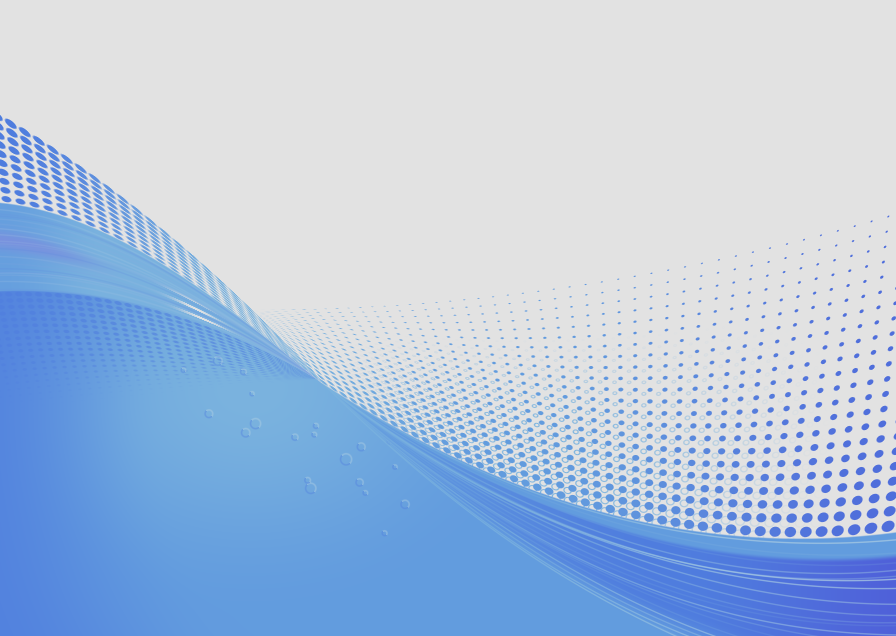
Write a WebGL 1 fragment shader that draws this background.

```glsl
precision highp float;
// A twisted blue ribbon crosses a pale backdrop, with halftone meshes around it.
// Polynomial curves bound each region; dots live in curve-aligned cells, while
// looped strands and bubbles add the fine detail.

#define PAPER vec3(0.887)
#define PALE vec3(0.72, 0.83, 0.89)
#define LIGHT vec3(0.48, 0.70, 0.87)
#define MID vec3(0.385, 0.61, 0.87)
#define DEEP vec3(0.31, 0.49, 0.87)
#define INDIGO vec3(0.31, 0.37, 0.85)
#define KNOT vec2(0.358, 0.399)
#define ROWS 22.0
#define STRANDS 20
#define BUBBLES 20

uniform vec2 u_resolution;

float hash(float n) {
  n = fract(n * 0.1031);
  n *= n + 33.33;
  return fract(n * (n + n));
}

// Upper edge of the ribbon, on either side of the knot
float crest(float x) {
  float t = x - KNOT.x;
  float left = 0.681 - x * (0.128 + x * (2.607 - 2.135 * x));
  float right = KNOT.y - t * (0.92 - 0.86 * t);
  return t < 0.0 ? left : right;
}

// Lower edge of the ribbon
float hem(float x) {
  float t = x - KNOT.x;
  float left = 0.542 + x * (0.057 - 1.27 * x);
  float right = KNOT.y - t * (1.4 - 0.95 * t);
  return t < 0.0 ? left : right;
}

// Coverage of a dot; radius is a fraction of its cell, lean undoes the row slope
float dots(vec2 cell, vec2 size, float lean, float radius, float pixel) {
  vec2 d = fract(cell) - 0.5;
  d.y += lean * d.x * size.x / size.y;
  float edge = pixel / max(min(size.x, size.y), 0.0005);
  return clamp(0.5 + (radius - length(d)) / edge, 0.0, 1.0);
}

float inside(float v) {
  return step(0.0, v) * step(v, 1.0);
}

// Body colour: a glow under the knot, deeper blue to the left
vec3 bodyColor(vec2 uv) {
  float glow = 1.0 - smoothstep(0.0, 0.36, length((uv - vec2(0.28, 0.39)) * vec2(1.1, 1.0)));
  float shade = smoothstep(0.22, 0.46, length((uv - vec2(0.4, 0.33)) * vec2(1.0, 0.6)));
  shade *= 1.0 - smoothstep(0.15, 0.4, uv.x);
  return mix(mix(MID, LIGHT, glow), DEEP, shade * 0.85);
}

void main() {
  vec2 uv = gl_FragCoord.xy / u_resolution;
  float aspect = u_resolution.x / u_resolution.y;
  float pixel = 1.0 / u_resolution.y;
  float x = uv.x;
  float top = crest(x);
  float low = hem(x);
  float leftSide = 1.0 - step(KNOT.x, x);
  float slope = (crest(x + 0.002) - crest(x - 0.002)) / (0.004 * aspect);
  float steep = sqrt(1.0 + slope * slope);
  vec3 color = PAPER;

  // Right mesh: leaning columns that fan out of the knot
  float q = x - 0.4;
  float span = 0.52 + q * (0.09 + 0.28 * q) - top;
  float v = (uv.y - top) / span;
  float u = x - v * mix(-0.07, 0.04, smoothstep(0.3, 1.0, x));
  vec2 cell = vec2(u * (115.0 - 32.0 * u), v * ROWS);
  vec2 size = vec2(aspect / (115.0 - 64.0 * x), span / ROWS);
  float lean = slope * (1.0 - v) * 0.7 * smoothstep(0.36, 0.6, x) * (1.0 - smoothstep(0.7, 0.9, x));
  float radius = mix(0.4, 0.05, pow(clamp(v, 0.0, 1.0), 0.65));
  float fan = inside(v) * smoothstep(0.26, 0.36, x);
  vec2 shifted = cell + vec2(0.42, 0.35);
  float ring = dots(shifted, size, lean, radius, pixel) - dots(shifted, size, lean, radius - 0.1, pixel);
  float ringFade = smoothstep(0.36, 0.5, x) * (1.0 - smoothstep(0.6, 0.95, x));
  color = mix(color, LIGHT, fan * ring * ringFade * (1.0 - smoothstep(0.3, 0.8, v)));
  vec3 ink = mix(mix(LIGHT, MID, smoothstep(0.3, 0.55, x)), mix(DEEP, INDIGO, 0.5), smoothstep(0.6, 1.0, x));
  color = mix(color, ink, fan * dots(cell, size, lean, radius, pixel));

  // Upper left mesh: dots squeezed into streaks toward the knot
  span = max(0.822 - x * (0.83 + 0.95 * x) - top, 0.001);
  v = (uv.y - top) / span;
  size = vec2(aspect / 64.0, span / 10.0);
  float streaks = dots(vec2((x + v * 0.012) * 64.0, v * 10.0), size, 0.0, mix(0.34, 0.42, v), pixel);
  color = mix(color, mix(DEEP, LIGHT, smoothstep(0.0, 0.27, x)), leftSide * inside(v) * streaks);

  // Body with a darker mesh fading below the left hem
  vec3 body = bodyColor(uv);
  float base = 0.34 + 0.18 * x;
  span = max(low - base, 0.001);
  v = (uv.y - base) / span;
  size = vec2(aspect / 90.0, span / 20.0);
  float mesh = dots(vec2((x + v * 0.03) * 90.0, v * 20.0), size, 0.0, 0.12 + 0.25 * v, pixel);
  body = mix(body, DEEP, leftSide * inside(v) * mesh * 0.6 * smoothstep(0.0, 0.6, v));

  // Bubbles scattered along a falling diagonal
  for (int i = 0; i < BUBBLES; i++) {
    float n = float(i) + 3.0;
    float along = hash(n * 7.1);
    vec2 center = mix(vec2(0.23, 0.39), vec2(0.47, 0.2), along);
    center += (vec2(hash(n * 13.7), hash(n * 19.3)) - 0.5) * vec2(0.1, 0.12);
    float r = mix(0.003, 0.009, pow(hash(n * 29.9), 2.0));
    vec2 d = (uv - center) * vec2(aspect, 1.0);
    float rim = 1.0 - smoothstep(0.0, 0.001 + pixel, abs(length(d) - r));
    body = mix(body, d.x + d.y < 0.0 ? DEEP : PALE, rim * 0.4);
  }

  // Ribbon surface: light on the left, dark inner fold on the right
  float width = max(top - low, 0.001);
  float s = (top - uv.y) / width;
  float inRibbon = smoothstep(-pixel, pixel, uv.y - low);
  vec3 fold = mix(MID, mix(DEEP, INDIGO, smoothstep(0.75, 1.05, x)), smoothstep(0.36, 0.75, x));
  fold = mix(MID, fold, smoothstep(0.12, 0.16, s));
  fold = mix(fold, body, smoothstep(0.7, 1.0, s));
  vec3 sheet = mix(MID, LIGHT, smoothstep(0.0, 0.12, x) * 0.8 + 0.15);
  float violet = exp(-pow((s - 0.42 - x) * 9.0, 2.0)) * (1.0 - smoothstep(0.03, 0.15, x));
  sheet = mix(sheet, vec3(0.47, 0.57, 0.87), violet);
  vec3 ribbon = mix(fold, sheet, leftSide);

  // Strands share the knot and spread toward both sides
  for (int i = 0; i < STRANDS; i++) {
    float n = float(i) + 1.0;
    float lane = (n - 0.2 + 0.7 * hash(n * 5.3)) / float(STRANDS) + 0.03 * sin(x * 5.0 + n);
    float gap = abs(s - lane) * width / steep;
    float line = 1.0 - smoothstep(0.0, 0.0006 + pixel, gap);
    float glint = hash(n * 17.9);
    vec3 tint = mix(mix(LIGHT, PALE, glint * smoothstep(0.5, 0.9, x)), mix(DEEP, PALE, glint), leftSide);
    ribbon = mix(ribbon, tint, line * mix(0.15 + 0.75 * glint * glint, 0.22, leftSide));
  }

  // Bright slivers where the left sheet opens
  float opening = exp(-pow((x - 0.222 + 0.04 * (0.7 - s)) / 0.025, 2.0));
  float sliver = smoothstep(0.35, 0.7, sin(s * 32.0)) * smoothstep(0.4, 0.5, s) * (1.0 - smoothstep(0.85, 0.95, s));
  ribbon = mix(ribbon, PAPER, leftSide * opening * sliver);
  body = mix(body, ribbon, inRibbon);

  color = mix(color, body, smoothstep(-pixel, pixel, (top - uv.y) / steep));
  gl_FragColor = vec4(color, 1.0);
}
```
